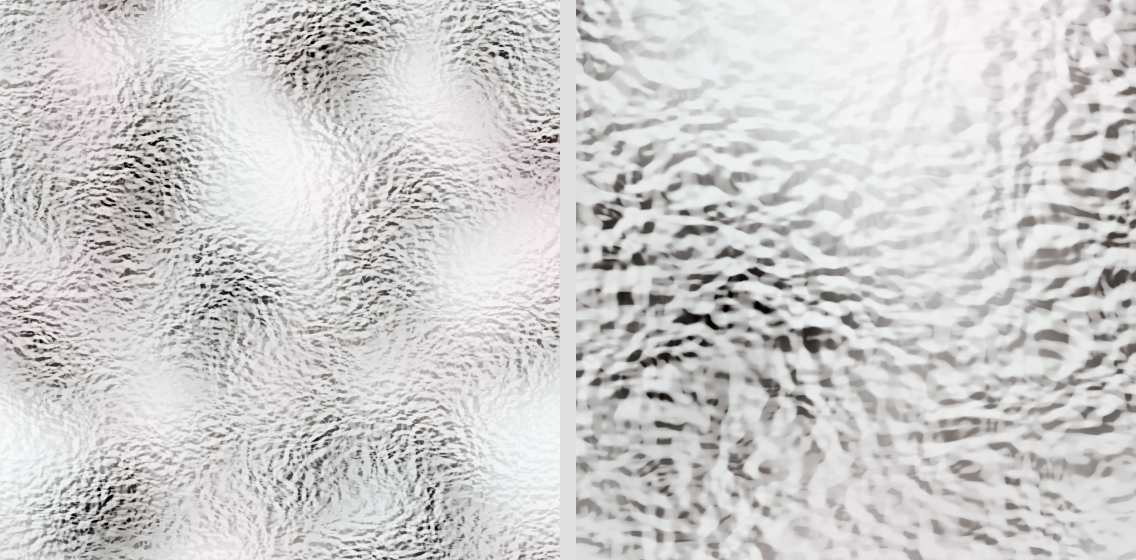
Left, the full canvas; right, a detail of the centre.
A WebGL 2 fragment shader for this texture:

```glsl
#version 300 es
precision highp float;

// Hammered silver foil: a soft field of light and dark patches is seen through
// a finely rippled surface. The slope of the ripples bends the lookup into the
// soft field, and a turning side light adds facets and sparse dark creases.

uniform vec2 u_resolution;
out vec4 outColor;

const float TAU = 6.2831853;

// Broad patches
const int WAVE_COUNT = 5;
const vec2 WAVES[WAVE_COUNT] = vec2[](
    vec2(1.0, 1.0), vec2(2.0, 0.0), vec2(1.0, -3.0), vec2(3.0, 1.0), vec2(2.0, -2.0));
const float WAVE_STRENGTH = 0.34;
const float PATCH_CELLS = 6.0;
const float PATCH_STRENGTH = 1.6;
const float PATCH_WARP = 0.03;

// Fine ripples
const vec2 RIPPLE_CELLS = vec2(60.0, 80.0);
const float RIPPLE_DETAIL = 0.42;
const float RIPPLE_WARP = 0.003;
const float FACET_LIMIT = 0.16;
const float LENS = 0.040;
const float LIGHT_ANGLE = 1.85;
const float LIGHT_TURN = 3.0;
const vec2 LIGHT_RANGE = vec2(0.30, 1.00);   // in bright and in dark patches
const vec2 CREASE_RANGE = vec2(0.25, 1.30);
const vec2 CREASE_EDGE = vec2(0.60, 0.95);
const float CLUSTER_CELLS = 24.0;
const float CLUSTER_STRENGTH = 1.0;

// Tone and colour
const float WHITE_LEVEL = 1.0;
const float TONE_SLOPE = 0.29;
const float TONE_SHIFT = 0.42;
const vec3 WARM_SHADOW = vec3(0.020, -0.003, -0.018);
const vec3 ROSE_TINT = vec3(0.020, -0.015, 0.003);
const vec3 COOL_TINT = vec3(-0.012, 0.003, 0.008);

const int SAMPLES = 2;   // per pixel side

// Unit gradient of a lattice point
vec2 latticeGradient(ivec2 cell) {
    uvec2 h = uvec2(cell) * 1664525u + 12345u;
    h.x += h.y * 40503u;
    h ^= h >> 16u;
    h.y += h.x * 69069u;
    h ^= h >> 15u;
    h.x += h.y * 40503u;
    h ^= h >> 16u;
    float angle = float(h.x & 65535u) / 65536.0 * TAU;
    return vec2(cos(angle), sin(angle));
}

// Gradient noise: value in x, derivatives in yz
vec3 gradientNoise(vec2 p) {
    ivec2 cell = ivec2(floor(p));
    vec2 f = fract(p);
    vec2 u = f * f * f * (f * (f * 6.0 - 15.0) + 10.0);
    vec2 du = 30.0 * f * f * (f * (f - 2.0) + 1.0);

    vec2 ga = latticeGradient(cell);
    vec2 gb = latticeGradient(cell + ivec2(1, 0));
    vec2 gc = latticeGradient(cell + ivec2(0, 1));
    vec2 gd = latticeGradient(cell + ivec2(1, 1));
    float a = dot(ga, f);
    float b = dot(gb, f - vec2(1.0, 0.0));
    float c = dot(gc, f - vec2(0.0, 1.0));
    float d = dot(gd, f - vec2(1.0));

    float value = mix(mix(a, b, u.x), mix(c, d, u.x), u.y);
    vec2 slope = mix(mix(ga, gb, u.x), mix(gc, gd, u.x), u.y)
               + du * vec2(mix(b - a, d - c, u.y), mix(c - a, d - b, u.x));
    return vec3(value, slope);
}

// Soft light and dark patches, centred on zero
float patchTone(vec2 p) {
    vec2 q = p + PATCH_WARP * gradientNoise(p * 3.0 + 71.0).yz;
    float tone = PATCH_STRENGTH * gradientNoise(p * PATCH_CELLS + 13.0).x;
    for (int i = 0; i < WAVE_COUNT; i++) {
        tone += WAVE_STRENGTH * sin(TAU * dot(WAVES[i], q) + 2.4 * float(i));
    }
    return tone;
}

// Slope of the rippled surface, limited so that facets stay flat
vec2 rippleSlope(vec2 p) {
    vec2 q = (p + RIPPLE_WARP * gradientNoise(p * 17.0 + 37.0).yz) * RIPPLE_CELLS;
    vec2 slope = gradientNoise(q + 5.0).yz
               + RIPPLE_DETAIL * 1.9 * gradientNoise(q * 1.9 + 211.0).yz;
    slope *= RIPPLE_CELLS / RIPPLE_CELLS.y;
    return slope * inversesqrt(FACET_LIMIT + dot(slope, slope));
}

vec3 foil(vec2 p) {
    vec2 slope = rippleSlope(p);
    float cluster = 1.0 + CLUSTER_STRENGTH * gradientNoise(p * CLUSTER_CELLS + 53.0).x;
    float shade = smoothstep(0.9, -1.1, patchTone(p)) * cluster;
    float angle = LIGHT_ANGLE + LIGHT_TURN * gradientNoise(p * 4.0 + 97.0).x;
    float lit = dot(vec2(cos(angle), sin(angle)), slope);

    float tone = patchTone(p + LENS * slope);
    tone += lit * mix(LIGHT_RANGE.x, LIGHT_RANGE.y, shade);
    tone -= smoothstep(CREASE_EDGE.x, CREASE_EDGE.y, -lit)
          * mix(CREASE_RANGE.x, CREASE_RANGE.y, shade);

    // Bright end rolls off to white, dark end falls in a straight line
    float level = WHITE_LEVEL - TONE_SLOPE * log(1.0 + exp(-tone - TONE_SHIFT));
    float tint = gradientNoise(p * 3.5 + 151.0).x * 2.0;
    vec3 color = vec3(level) + WARM_SHADOW * smoothstep(0.95, 0.5, level);
    color += ROSE_TINT * max(tint, 0.0) + COOL_TINT * max(-tint, 0.0);
    return clamp(color, 0.0, 1.0);
}

void main() {
    float side = min(u_resolution.x, u_resolution.y);
    vec3 sum = vec3(0.0);
    for (int i = 0; i < SAMPLES * SAMPLES; i++) {
        vec2 offset = (vec2(i % SAMPLES, i / SAMPLES) + 0.5) / float(SAMPLES) - 0.5;
        sum += foil((gl_FragCoord.xy + offset) / side);
    }
    outColor = vec4(sum / float(SAMPLES * SAMPLES), 1.0);
}
```
